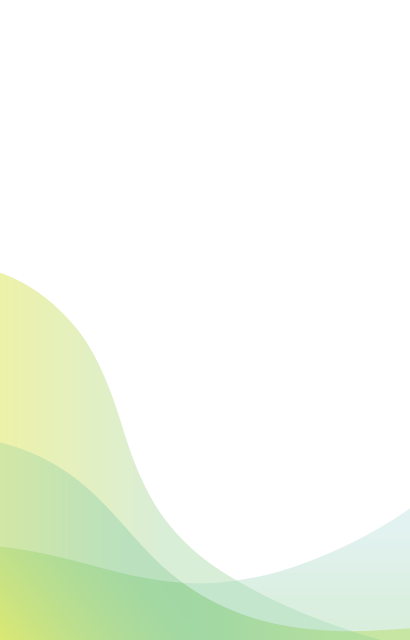
Reproduce this background procedurally as a Shadertoy shader.

```glsl
#define HILL_LEFT vec3(0.93, 0.945, 0.66)
#define HILL_RIGHT vec3(0.85, 0.933, 0.845)
#define SLOPE_LEFT vec3(0.82, 0.905, 0.65)
#define SLOPE_RIGHT vec3(0.73, 0.88, 0.745)
#define MIST_LOW vec3(0.855, 0.935, 0.87)
#define MIST_HIGH vec3(0.885, 0.95, 0.945)
#define VEIL vec3(0.765, 0.90, 0.80)
#define MEADOW_CORNER vec3(0.86, 0.91, 0.45)
#define MEADOW_DEEP vec3(0.635, 0.845, 0.64)
#define MEADOW_RIGHT vec3(0.70, 0.87, 0.62)
#define FOOT vec3(0.78, 0.90, 0.64)
#define EDGE_SOFTNESS 1.0

const int KNOTS = 6;

// Cubic span between two knots, each holding (position, height, slope)
float span(vec3 a, vec3 b, float x) {
    float width = b.x - a.x;
    float t = clamp((x - a.x) / width, 0.0, 1.0);
    float s = 1.0 - t;
    return s * s * (1.0 + 2.0 * t) * a.y + t * t * (3.0 - 2.0 * t) * b.y
         + width * t * s * (s * a.z - t * b.z);
}

// Height of a smooth ridge at x
float ridge(vec3 knots[KNOTS], float x) {
    float height = knots[0].y;
    for (int i = 0; i < KNOTS - 1; i++) {
        if (x >= knots[i].x) height = span(knots[i], knots[i + 1], x);
    }
    return height;
}

// Antialiased coverage of the area below a ridge
float below(float height, float y) {
    float d = height - y;
    float w = EDGE_SOFTNESS * max(length(vec2(dFdx(d), dFdy(d))), 1e-6);
    return clamp(d / w + 0.5, 0.0, 1.0);
}

void mainImage(out vec4 fragColor, in vec2 fragCoord) {
    vec2 uv = fragCoord / iResolution.xy;

    // Ridge lines
    vec3 hillLine[KNOTS] = vec3[KNOTS](
        vec3(0.0, 0.574, -0.23), vec3(0.183, 0.4896, -0.756),
        vec3(0.299, 0.332, -2.114), vec3(0.427, 0.1693, -0.724),
        vec3(0.579, 0.0924, -0.372), vec3(1.0, -0.013, -0.173));
    vec3 slopeLine[KNOTS] = vec3[KNOTS](
        vec3(0.0, 0.3086, -0.16), vec3(0.2439, 0.2188, -0.64),
        vec3(0.4065, 0.1094, -0.551), vec3(0.5691, 0.0456, -0.263),
        vec3(0.813, 0.0143, -0.032), vec3(1.0, 0.0182, 0.038));
    vec3 waveLine[KNOTS] = vec3[KNOTS](
        vec3(0.0, 0.1458, -0.064), vec3(0.2439, 0.1133, -0.173),
        vec3(0.4878, 0.0885, 0.0), vec3(0.63, 0.099, 0.128),
        vec3(0.7724, 0.1276, 0.256), vec3(1.0, 0.2057, 0.448));

    float hill = below(ridge(hillLine, uv.x), uv.y);
    float slope = below(ridge(slopeLine, uv.x), uv.y);
    float wave = below(ridge(waveLine, uv.x), uv.y);

    // Gradient of each area
    vec3 hillColor = mix(HILL_LEFT, HILL_RIGHT, clamp(uv.x / 0.4, 0.0, 1.0));
    vec3 slopeColor = mix(SLOPE_LEFT, SLOPE_RIGHT, clamp(uv.x / 0.3, 0.0, 1.0));
    vec3 mistColor = mix(MIST_LOW, MIST_HIGH, smoothstep(0.02, 0.2, uv.y));
    float fade = 1.0 - clamp((uv.x + 1.2 * uv.y) / 0.5, 0.0, 1.0);
    vec3 meadowColor = mix(MEADOW_DEEP, MEADOW_CORNER, pow(fade, 1.5));
    meadowColor = mix(meadowColor, MEADOW_RIGHT, smoothstep(0.45, 0.85, uv.x));

    // Overlaps of the translucent layers, outside and inside the wave
    vec3 outside = mix(mix(vec3(1.0), hillColor, hill), slopeColor, slope);
    vec3 inside = mix(mix(mistColor, VEIL, hill),
                      mix(FOOT, meadowColor, hill), slope);
    fragColor = vec4(mix(outside, inside, wave), 1.0);
}
```
